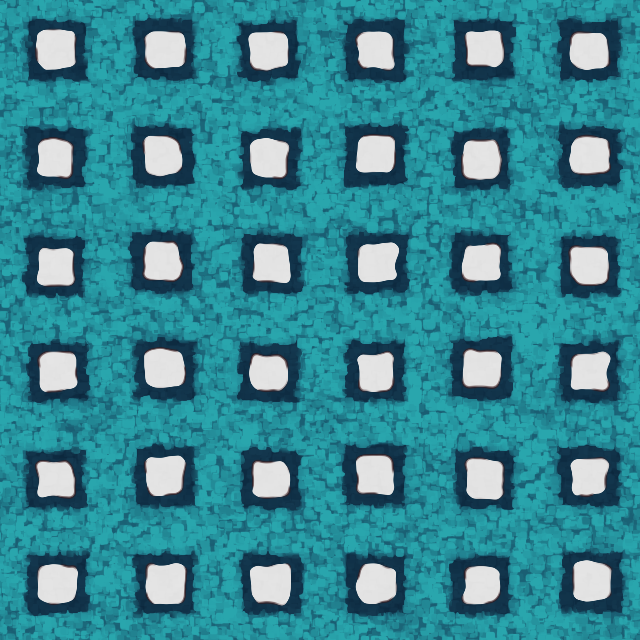
This pattern is drawn by a WebGL 1 fragment shader. Its source:

```glsl
precision highp float;
uniform vec2 u_resolution;

vec2 hash2(vec2 c) {
  return fract(sin(vec2(dot(c, vec2(127.1, 311.7)), dot(c, vec2(269.5, 183.3)))) * 43758.55);
}

// Value noise wrapping after n cells
float noise(vec2 g, float n) {
  vec2 c = floor(g), f = fract(g);
  f = f * f * (3.0 - 2.0 * f);
  float a = hash2(mod(c, n)).x;
  float b = hash2(mod(c + vec2(1.0, 0.0), n)).x;
  float d = hash2(mod(c + vec2(0.0, 1.0), n)).x;
  float e = hash2(mod(c + 1.0, n)).x;
  return mix(mix(a, b, f.x), mix(d, e, f.x), f.y);
}

vec2 wobble(vec2 uv, float n) {
  return vec2(noise(uv * n, n), noise(uv * n + 17.0, n)) - 0.5;
}

// Overlapping brush dabs: x = tone, yz = offset from the dab centre
vec3 dabs(vec2 uv, float n, float seed) {
  vec2 g = uv * n, base = floor(g);
  vec3 paint = vec3(0.0);
  for (int j = -1; j <= 1; j++) {
    for (int i = -1; i <= 1; i++) {
      vec2 cell = base + vec2(float(i), float(j));
      vec2 id = mod(cell, n) + seed;
      vec2 d = g - cell - hash2(id);
      vec2 look = hash2(id + 157.3);
      vec2 d2 = d * d;
      float radius = 0.45 + 0.33 * look.x;
      float reach = pow(dot(d2 * d2, vec2(1.0)), 0.25);
      float cover = 1.0 - smoothstep(radius - 0.1, radius + 0.1, reach);
      paint = mix(paint, vec3(0.35 + 0.65 * look.y, d), cover);
    }
  }
  return paint;
}

float roundBox(vec2 p, float halfSize, float r) {
  return length(max(abs(p) - halfSize + r, 0.0)) - r;
}

void main() {
  vec2 uv = gl_FragCoord.xy / u_resolution;
  float aa = 6.0 / u_resolution.x;

  // Painted ground
  vec3 coarse = dabs(uv, 76.0, 0.0);
  vec3 fine = dabs(uv, 112.0, 31.7);
  float cloud = noise(uv * 14.0, 14.0) - 0.5;
  float tone = 0.62 * coarse.x + 0.38 * fine.x;
  float light = smoothstep(0.05, 0.85, tone + 0.12 * cloud);
  vec3 color = mix(vec3(0.10, 0.37, 0.45), vec3(0.16, 0.65, 0.68), light);

  // Six by six squares, each slightly off its grid position
  vec2 grid = uv * 6.0;
  vec2 rnd = hash2(mod(floor(grid), 6.0) + 71.0);
  vec2 p = fract(grid) - 0.53 - 0.045 * (rnd - 0.5);

  // Dark square with a ragged edge that follows the dabs
  vec2 ragged = p - coarse.yz * 0.045 - fine.yz * 0.015 + 0.03 * wobble(uv, 60.0);
  float square = roundBox(ragged, 0.275 + 0.012 * (rnd.y - 0.5), 0.02);
  color = mix(color, vec3(0.10, 0.36, 0.45), 0.4 * (1.0 - smoothstep(0.0, 0.07, square)));
  vec3 navy = mix(vec3(0.045, 0.155, 0.24), vec3(0.08, 0.225, 0.315), tone);
  color = mix(color, navy, 1.0 - smoothstep(-0.015, 0.02, square));

  // Pale centre with a wavering outline and a thin broken rim
  vec2 waver = p + 0.045 * wobble(uv, 36.0) + 0.012 * wobble(uv, 84.0);
  float centre = roundBox(waver, 0.174 + 0.012 * (rnd.x - 0.5), 0.075);
  float rim = 1.0 - smoothstep(0.004, 0.008 + aa, abs(centre));
  float broken = smoothstep(0.35, 0.7, noise(uv * 48.0, 48.0));
  vec3 pale = vec3(0.89 + 0.02 * (tone - 0.6));
  color = mix(color, pale, 1.0 - smoothstep(-0.5 * aa, 0.5 * aa, centre));
  color = mix(color, vec3(0.22, 0.10, 0.11), 0.65 * rim * broken);

  gl_FragColor = vec4(color, 1.0);
}
```
